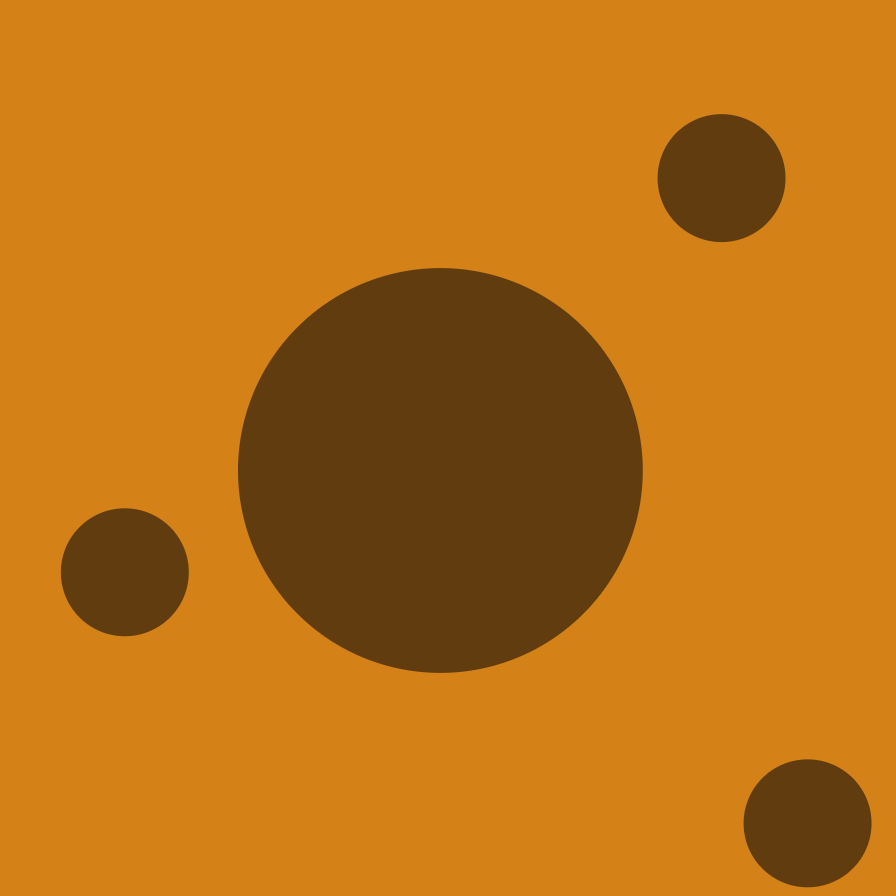
Write a Shadertoy shader that draws this background.

```glsl
// Flat amber field with one large brown disc and three small ones around it.

const vec3 AMBER = vec3(0.831, 0.510, 0.090);
const vec3 BROWN = vec3(0.381, 0.237, 0.053);

const vec2 LARGE_CENTER = vec2(0.4915, 0.4749);
const float LARGE_RADIUS = 0.2259;

const float SMALL_RADIUS = 0.0714;
const int SMALL_COUNT = 3;
const vec2 SMALL_CENTERS[SMALL_COUNT] = vec2[SMALL_COUNT](
    vec2(0.8053, 0.8012),
    vec2(0.1393, 0.3613),
    vec2(0.9013, 0.0811)
);

float discDistance(vec2 point, vec2 center, float radius) {
    return length(point - center) - radius;
}

void mainImage(out vec4 fragColor, in vec2 fragCoord) {
    // Square canvas units, centred when the aspect differs
    float side = min(iResolution.x, iResolution.y);
    vec2 point = (fragCoord - 0.5 * iResolution.xy) / side + 0.5;
    float pixel = 1.0 / side;

    // Union of all discs
    float dist = discDistance(point, LARGE_CENTER, LARGE_RADIUS);
    for (int i = 0; i < SMALL_COUNT; i++) {
        dist = min(dist, discDistance(point, SMALL_CENTERS[i], SMALL_RADIUS));
    }

    // Smooth edge about one pixel wide
    float coverage = clamp(0.5 - dist / pixel, 0.0, 1.0);
    fragColor = vec4(mix(AMBER, BROWN, coverage), 1.0);
}
```
